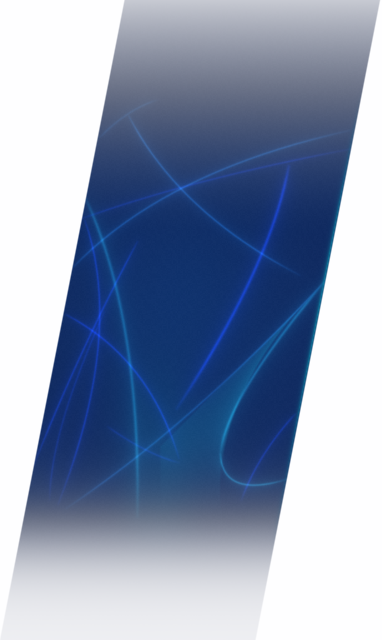
Write a Shadertoy shader that draws this background.

```glsl
// Slanted deep-blue panel with crossing light strands, fading to white at both ends.

const float ASPECT = 0.598;
const float SLANT = 0.195;
const float PANEL_WIDTH = 0.400;

const vec3 PAPER = vec3(0.995, 0.995, 1.0);
const vec3 DEEP_BLUE = vec3(0.065, 0.165, 0.375);
const vec3 SLATE = vec3(0.10, 0.145, 0.27);
const vec3 TEAL = vec3(0.04, 0.27, 0.30);
const vec3 AZURE = vec3(0.05, 0.20, 0.33);
const vec3 INDIGO = vec3(0.03, 0.09, 0.42);
const vec3 RIM = vec3(0.05, 0.50, 0.63);

float hash(vec2 p) {
    return fract(sin(dot(p, vec2(12.9898, 78.233))) * 43758.5453);
}

// Point on a quadratic curve from a to b, pulled towards c
vec2 curvePoint(vec2 a, vec2 c, vec2 b, float t) {
    return mix(mix(a, c, t), mix(c, b, t), t);
}

// Thin glowing curve with a soft halo and tapered ends
float strand(vec2 p, vec2 a, vec2 c, vec2 b, float width) {
    const int STEPS = 20;
    float nearest = 1e3, along = 0.0;
    vec2 from = a;
    for (int i = 1; i <= STEPS; i++) {
        vec2 to = curvePoint(a, c, b, float(i) / float(STEPS));
        vec2 seg = to - from;
        float h = clamp(dot(p - from, seg) / dot(seg, seg), 0.0, 1.0);
        float d = length(p - from - seg * h);
        if (d < nearest) {
            nearest = d;
            along = (float(i - 1) + h) / float(STEPS);
        }
        from = to;
    }
    float taper = smoothstep(-0.08, 0.12, along) * smoothstep(1.08, 0.8, along);
    float core = exp(-nearest * nearest / (width * width));
    return taper * (0.65 * core + 0.3 * exp(-nearest / (width * 4.0)));
}

// Soft blob of light
float glow(vec2 p, vec2 center, vec2 size) {
    vec2 q = (p - center) / size;
    return exp(-dot(q, q));
}

// Translucent sheet filling the fan between a straight and a curved side
float fan(vec2 p) {
    float s = (0.560 - p.y) / 0.326;
    float right = 0.508 - 0.163 * (1.0 - (1.0 - s) * (1.0 - s));
    float left = max(0.508 - 0.326 * s, 0.25);
    float inside = smoothstep(-0.002, 0.004, p.x - left) * smoothstep(-0.002, 0.003, right - p.x);
    float towardsCurve = clamp((p.x - left) / max(right - left, 0.004), 0.0, 1.0);
    return inside * step(0.0, s) * smoothstep(1.15, 0.6, s) * (0.4 + 0.6 * towardsCurve);
}

vec3 strands(vec2 p, float w) {
    vec3 light = vec3(0.0);
    // Teal arcs
    light += 0.75 * TEAL * strand(p, vec2(0.135, 0.688), vec2(0.221, 0.499), vec2(0.215, 0.193), w * 1.5);
    light += 0.85 * TEAL * strand(p, vec2(0.508, 0.560), vec2(0.352, 0.375), vec2(0.345, 0.290), w * 1.3);
    light += 0.85 * TEAL * strand(p, vec2(0.345, 0.290), vec2(0.349, 0.221), vec2(0.449, 0.251), w);
    // Upper sweeps
    light += 0.65 * AZURE * strand(p, vec2(0.115, 0.583), vec2(0.260, 0.733), vec2(0.547, 0.796), w);
    light += 0.40 * INDIGO * strand(p, vec2(0.130, 0.659), vec2(0.299, 0.720), vec2(0.553, 0.768), w);
    light += 0.70 * AZURE * strand(p, vec2(0.202, 0.818), vec2(0.280, 0.668), vec2(0.469, 0.570), w);
    light += 0.30 * AZURE * strand(p, vec2(0.156, 0.785), vec2(0.200, 0.830), vec2(0.247, 0.844), w);
    // Bright diagonal and the long line below it
    light += 0.95 * INDIGO * strand(p, vec2(0.452, 0.740), vec2(0.423, 0.583), vec2(0.277, 0.362), w * 1.5);
    light += 0.55 * AZURE * strand(p, vec2(0.508, 0.560), vec2(0.299, 0.336), vec2(0.104, 0.206), w);
    // Left tangle
    light += 0.70 * INDIGO * strand(p, vec2(0.104, 0.508), vec2(0.234, 0.440), vec2(0.280, 0.284), w);
    light += 0.65 * INDIGO * strand(p, vec2(0.133, 0.655), vec2(0.195, 0.479), vec2(0.091, 0.212), w);
    light += 0.60 * INDIGO * strand(p, vec2(0.215, 0.622), vec2(0.124, 0.453), vec2(0.052, 0.271), w);
    light += 0.35 * INDIGO * strand(p, vec2(0.163, 0.512), vec2(0.078, 0.323), vec2(0.078, 0.219), w);
    // Short lower strokes
    light += 0.55 * INDIGO * strand(p, vec2(0.462, 0.353), vec2(0.404, 0.290), vec2(0.378, 0.219), w);
    light += 0.35 * INDIGO * strand(p, vec2(0.169, 0.333), vec2(0.230, 0.290), vec2(0.280, 0.277), w);
    return light;
}

// Amount of white mist at height y
float mist(float y) {
    float top = 0.76 * pow(max((y - 0.635) / 0.365, 0.0), 1.6);
    float bottom = 0.94 / (1.0 + exp((y - 0.169) * 26.5));
    return top + bottom;
}

void mainImage(out vec4 fragColor, in vec2 fragCoord) {
    vec2 p = fragCoord / iResolution.xy * vec2(ASPECT, 1.0);
    float px = 1.0 / iResolution.y;
    float x = p.x - SLANT * p.y;
    float haze = mist(p.y);

    // Base colour and broad lights
    vec3 col = mix(DEEP_BLUE, SLATE, smoothstep(0.0, 0.4, haze));
    col += vec3(0.0, 0.035, 0.055) * glow(p, vec2(0.28, 0.52), vec2(0.15, 0.16));
    col += vec3(0.0, 0.07, 0.06) * glow(p, vec2(0.25, 0.30), vec2(0.06, 0.12));
    col += vec3(0.01, 0.13, 0.12) * fan(p);
    col += strands(p, max(0.0018, 0.8 * px));
    col += 0.012 * (hash(floor(p * 512.0)) - 0.5);
    col = mix(col, PAPER, haze);

    // Cyan rim along the right side
    float rim = exp(-abs(x - PANEL_WIDTH + 0.002) / 0.0025);
    float rimFade = smoothstep(0.12, 0.5, p.y) * smoothstep(0.88, 0.58, p.y);
    col = mix(col, RIM, 0.85 * rim * rimFade);

    // Panel outline
    float panel = smoothstep(-px, px, x) * smoothstep(-px, px, PANEL_WIDTH - x);
    fragColor = vec4(mix(PAPER, col, panel), 1.0);
}
```
